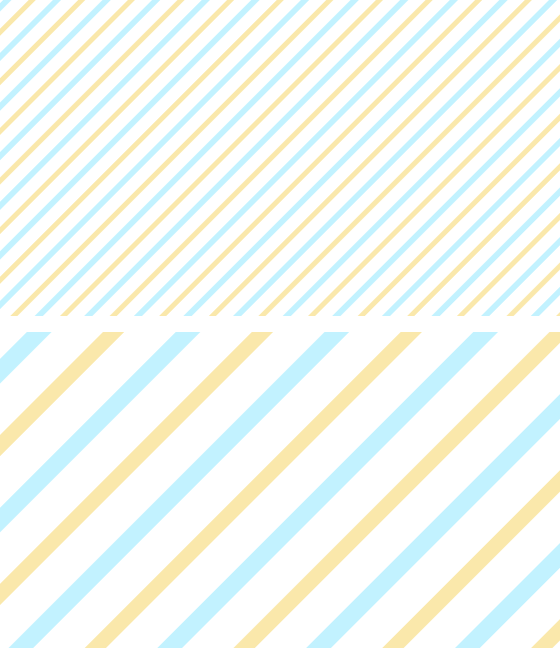
Top, the full canvas; bottom, a detail of the centre.
Write a WebGL 2 fragment shader that draws this pattern.

```glsl
#version 300 es
precision highp float;
// Candy stripes: thin cream and pale blue bands rising at 45 degrees on white.
// One diagonal coordinate is wrapped into repeats; each repeat holds a cream
// band at its start and a slightly wider blue band half way along.

uniform vec2 u_resolution;
out vec4 fragColor;

// Coverage of a band at the given centre; all lengths are in repeats.
float band(float phase, float centre, float width, float blur) {
    float dist = abs(fract(phase - centre + 0.5) - 0.5);
    return clamp((0.5 * width - dist) / blur + 0.5, 0.0, 1.0);
}

void main() {
    // Canvas height is one unit; y is measured down from the top edge.
    vec2 p = gl_FragCoord.xy / u_resolution.y;
    float diagonal = p.x + 1.0 - p.y;

    // Distance between repeats along a horizontal line.
    float period = 0.157;
    float phase = (diagonal - 0.1019) / period;

    // One pixel across the stripe, in repeats.
    float blur = 1.4142 / (u_resolution.y * period);

    vec3 white = vec3(1.0);
    vec3 cream = vec3(0.98, 0.91, 0.67);
    vec3 paleBlue = vec3(0.76, 0.95, 1.0);

    vec3 color = mix(white, cream, band(phase, 0.0, 0.143, blur));
    color = mix(color, paleBlue, band(phase, 0.5, 0.166, blur));
    fragColor = vec4(color, 1.0);
}
```
